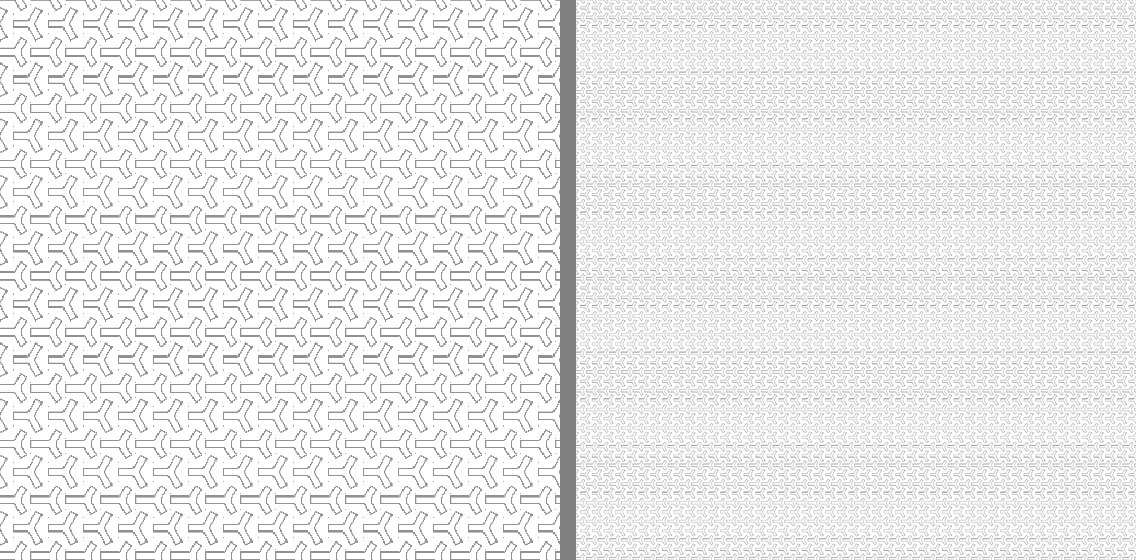
Left, the tile; right, the same tile 3 across and 3 down.
This pattern is drawn by a Shadertoy shader. Its source:

```glsl
// Thin grey outlines of three-armed tiles in staggered rows on white, with small dots between.

const vec2 CELL = vec2(72.0, 115.2); // 16 x 10 cells on a canvas of 1152 units

// Upper halves of the two mirrored outlines, from the left cap to the notch
const vec2 TALL[7] = vec2[7](vec2(0, 0), vec2(0, 7), vec2(30, 7), vec2(45, 34),
                             vec2(58.5, 27.5), vec2(43.5, 2), vec2(43.5, 0));
const vec2 WIDE[7] = vec2[7](vec2(0, 0), vec2(0, 7.7), vec2(40, 7.7), vec2(52, 29.5),
                             vec2(65, 22), vec2(53, 5), vec2(53, 0));

// Position inside the repeating cell, relative to the left cap of a tile
vec2 cellPoint(vec2 p, vec2 anchor) {
    vec2 margin = vec2(3.5, 0.5 * CELL.y);
    return mod(p - anchor + margin, CELL) - margin;
}

// x: distance to the outline, y: grey tone of its nearest edge
vec2 outline(vec2 p, vec2 corners[7]) {
    p.y = abs(p.y);
    vec2 nearest = vec2(1e3, 0.57);
    for (int i = 0; i < 6; i++) {
        vec2 edge = corners[i + 1] - corners[i];
        vec2 q = p - corners[i];
        float t = clamp(dot(q, edge) / dot(edge, edge), 0.0, 1.0);
        float d = length(q - edge * t);
        // Slanted edges are beaded with lighter gaps
        float slanted = step(1.0, min(abs(edge.x), abs(edge.y)));
        float gap = smoothstep(0.3, 0.5, cos(t * length(edge) * 1.1));
        if (d < nearest.x) nearest = vec2(d, 0.57 + 0.19 * slanted * gap);
    }
    return nearest;
}

// Soft threshold in canvas units
float coverage(float d) {
    return 1.0 - smoothstep(-0.25, 0.25, d);
}

void mainImage(out vec4 fragColor, in vec2 fragCoord) {
    // Stepped strokes: a mosaic of 512 x 512 square dabs
    vec2 dab = floor(fragCoord / iResolution.xy * 512.0) + 0.5;
    vec2 p = dab * 2.25;

    // Alternating rows
    vec2 a = cellPoint(p, vec2(28.0, -49.3));
    vec2 b = cellPoint(p, vec2(62.5, -107.2));
    vec2 tall = outline(a, TALL);
    vec2 wide = outline(b, WIDE);
    vec2 line = tall.x < wide.x ? tall : wide;

    // Dots above and below each left cap
    float dots = min(length(vec2(a.x, abs(a.y) - 20.0)),
                     min(length(b - vec2(0, 13)), length(b + vec2(0, 19))));

    vec3 color = vec3(1.0);
    color = mix(color, vec3(0.65, 0.65, 0.66), coverage(dots - 1.3));
    color = mix(color, vec3(line.y), coverage(line.x - 1.55));
    fragColor = vec4(color, 1.0);
}
```
